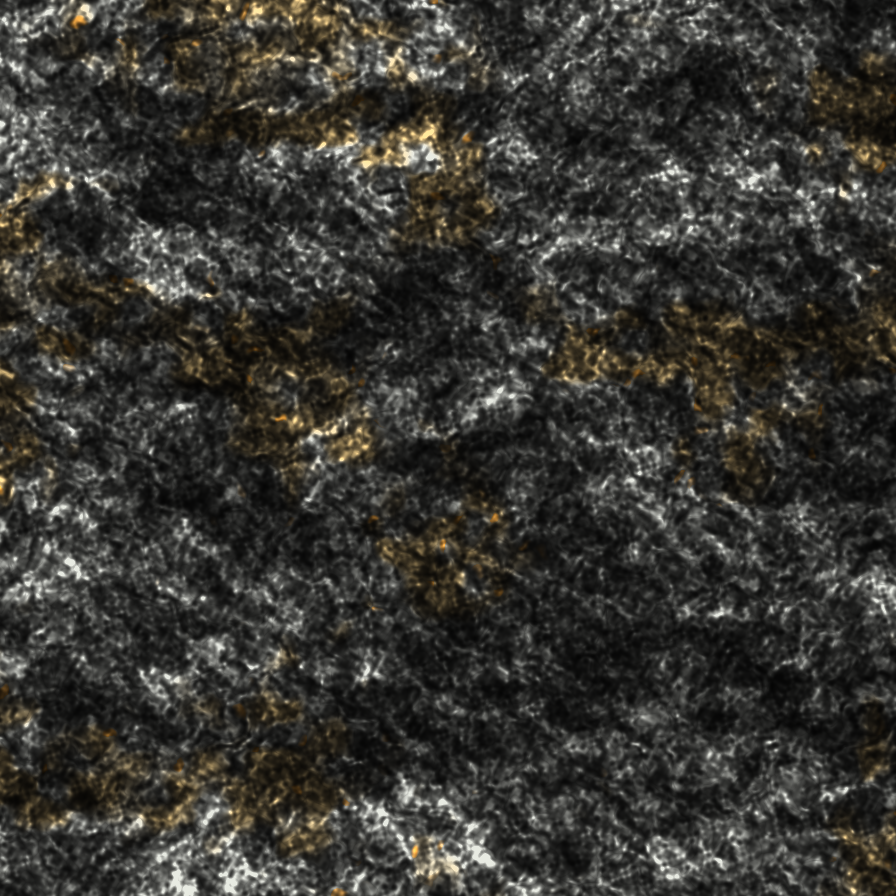
This texture is drawn by a Shadertoy shader. Its source:

```glsl
#define MEDIAN_LIGHT 0.172
#define CONTRAST 0.67
#define PATCH_FREQ vec2(4.0, 7.5)
#define STREAK_FREQ vec2(4.0, 36.0)
#define CLUMP_FREQ vec2(26.0, 40.0)
#define STROKE_FREQ vec2(52.0, 125.0)
#define GRAIN_FREQ 85.0
#define DUST_FREQ 210.0
#define STONE_TINT vec3(0.99, 1.0, 0.965)
#define OCHRE_TINT vec3(1.20, 1.0, 0.62)
#define RUST_TINT vec3(1.45, 0.95, 0.30)

vec2 hash2(vec2 p) {
    vec3 q = fract(p.xyx * vec3(0.1031, 0.1030, 0.0973));
    q += dot(q, q.yzx + 33.33);
    return fract((q.xx + q.yz) * q.zy);
}

// Value noise scaled to zero mean and unit deviation
float noise(vec2 p) {
    vec2 cell = floor(p);
    vec2 f = fract(p);
    f = f * f * (3.0 - 2.0 * f);
    float low = mix(hash2(cell).x, hash2(cell + vec2(1, 0)).x, f.x);
    float high = mix(hash2(cell + vec2(0, 1)).x, hash2(cell + vec2(1, 1)).x, f.x);
    return (mix(low, high, f.y) - 0.5) * 4.66;
}

// Cellular noise: x is the distance to the nearest grain, y its random id
vec2 cellular(vec2 p) {
    vec2 cell = floor(p);
    vec2 nearest = vec2(9.0, 0.0);
    for (int j = -1; j <= 1; j++) {
        for (int i = -1; i <= 1; i++) {
            vec2 id = cell + vec2(i, j);
            float d = length(id + hash2(id) - p);
            if (d < nearest.x) nearest = vec2(d, hash2(id + 71.0).y);
        }
    }
    return nearest;
}

vec2 rotate(vec2 p, float angle) {
    float c = cos(angle), s = sin(angle);
    return vec2(c * p.x - s * p.y, s * p.x + c * p.y);
}

void mainImage(out vec4 fragColor, in vec2 fragCoord) {
    vec2 uv = fragCoord / iResolution.y + 3.0;

    // Ragged edges from a two-scale warp
    vec2 warp = vec2(noise(uv * 38.0), noise(uv * 38.0 + 50.0)) * 0.0035;
    warp += vec2(noise(uv * 110.0 + 20.0), noise(uv * 110.0 + 90.0)) * 0.0014;
    vec2 p = uv + warp;

    // Broad patches and horizontal seams
    float patches = 0.8 * noise(p * PATCH_FREQ + 11.0)
                  + 0.6 * noise(rotate(p, 0.2) * PATCH_FREQ * 2.3 + 37.0);
    vec2 bent = p + vec2(0.0, 0.012 * noise(uv * 6.0 + 5.0));
    float seams = noise(bent * STREAK_FREQ);

    // Clumps and slanted strokes
    float clumps = noise(rotate(p, 0.25) * CLUMP_FREQ + 63.0);
    float falling = noise(rotate(p, 0.65) * STROKE_FREQ + 17.0);
    float rising = noise(rotate(p, -0.75) * STROKE_FREQ + 83.0);
    float strokes = mix(falling, rising, smoothstep(0.0, 0.7, noise(uv * 7.0 + 29.0)));

    // Mineral grains and dust
    vec2 grain = cellular(p * GRAIN_FREQ);
    float grains = (0.46 - grain.x) / 0.2;
    float dust = noise(rotate(uv, 0.5) * DUST_FREQ);

    // Log-normal brightness
    float relief = 0.42 * patches + 0.30 * seams + 0.42 * clumps
                 + 0.48 * strokes + 0.35 * grains + 0.42 * dust;
    float light = min(MEDIAN_LIGHT * exp(CONTRAST * relief), 0.92);

    // Ochre stains and rare rust flecks
    float stain = 0.85 * noise(p * vec2(6.0, 8.0) + 41.0) + 0.5 * noise(p * 34.0 + 7.0);
    float ochre = smoothstep(0.35, 1.7, stain);
    float rust = smoothstep(0.965, 0.985, grain.y) * smoothstep(0.65, 0.3, grain.x);
    rust *= smoothstep(-0.1, 0.9, stain);
    vec3 tint = mix(STONE_TINT, OCHRE_TINT, ochre * 0.85);
    tint = mix(tint, RUST_TINT, rust * 0.8);

    fragColor = vec4(clamp(light * tint, 0.0, 1.0), 1.0);
}
```
